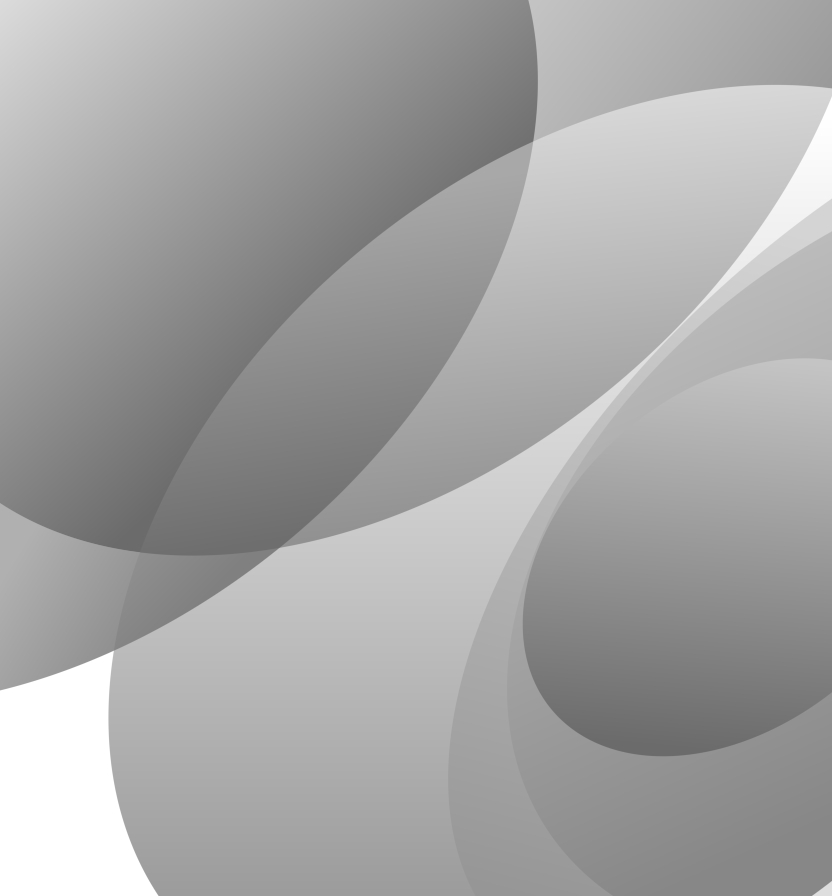
Write a Shadertoy shader that draws this background.

```glsl
// Coverage of a tilted ellipse, with an edge about one pixel soft
float ellipse(vec2 p, vec2 center, vec2 radii, float tilt, float pixel) {
    float c = cos(tilt), s = sin(tilt);
    vec2 q = mat2(c, -s, s, c) * (p - center);
    float k = length(q / radii);
    float slope = max(length(q / (radii * radii)), 1e-4);
    float dist = k * (k - 1.0) / slope;
    return 1.0 - smoothstep(-0.7 * pixel, 0.7 * pixel, dist);
}

// Linear grey gradient running between two points
float ramp(vec2 p, vec2 a, vec2 b, float greyA, float greyB) {
    vec2 axis = b - a;
    float t = dot(p - a, axis) / dot(axis, axis);
    return mix(greyA, greyB, clamp(t, 0.0, 1.0));
}

void mainImage(out vec4 fragColor, in vec2 fragCoord) {
    float pixel = 1.0 / iResolution.y;
    vec2 p = fragCoord * pixel;

    // Three wide translucent discs
    float left  = ellipse(p, vec2(0.060, 0.724), vec2(0.615, 0.419), 0.711, pixel);
    float upper = ellipse(p, vec2(0.416, 0.906), vec2(0.632, 0.431), 0.711, pixel);
    float lower = ellipse(p, vec2(0.677, 0.378), vec2(0.628, 0.439), 0.708, pixel);

    // Nested discs on the right
    float outer = ellipse(p, vec2(1.086, 0.414), vec2(0.696, 0.385), 0.705, pixel);
    float inner = ellipse(p, vec2(1.087, 0.389), vec2(0.571, 0.384), 0.585, pixel);
    float core  = ellipse(p, vec2(0.819, 0.378), vec2(0.265, 0.186), 0.698, pixel);

    // Discs outside the lower one
    float grey = 1.0;
    grey = mix(grey, ramp(p, vec2(0.0, 0.35), vec2(0.13, 0.27), 0.69, 0.56), left);
    grey = mix(grey, ramp(p, vec2(0.6, 1.0), vec2(0.85, 0.8), 0.765, 0.60), upper);
    grey = mix(grey, ramp(p, vec2(0.0, 1.0), vec2(0.36, 0.6), 0.86, 0.42), left * upper);

    // Lower disc and its overlaps
    float lowerGrey = ramp(p, vec2(0.0), vec2(0.0, 0.87), 0.61, 1.0);
    float leftLower = ramp(p, vec2(0.13, 0.37), vec2(0.2, 0.3), 0.57, 0.50);
    float upperLower = ramp(p, vec2(0.75, 0.9), vec2(0.8, 0.45), 0.85, 0.57);
    float allThree = ramp(p, vec2(0.4, 0.78), vec2(0.46, 0.42), 0.66, 0.43);
    float overlap = mix(mix(lowerGrey, leftLower, left), mix(upperLower, allThree, left), upper);
    grey = mix(grey, overlap, lower);

    // Right side, from back to front
    float beneathUpper = outer * (1.0 - upper);
    grey = mix(grey, ramp(p, vec2(0.8, 0.76), vec2(0.6, 0.0), 0.83, 0.59), beneathUpper);
    grey = mix(grey, ramp(p, vec2(0.75, 0.68), vec2(1.0, 0.12), 0.74, 0.53), inner);
    grey = mix(grey, 0.87, outer * (1.0 - lower) * (1.0 - upper));
    grey = mix(grey, ramp(p, vec2(0.86, 0.6), vec2(0.82, 0.16), 0.77, 0.42), core);

    fragColor = vec4(vec3(grey), 1.0);
}
```
